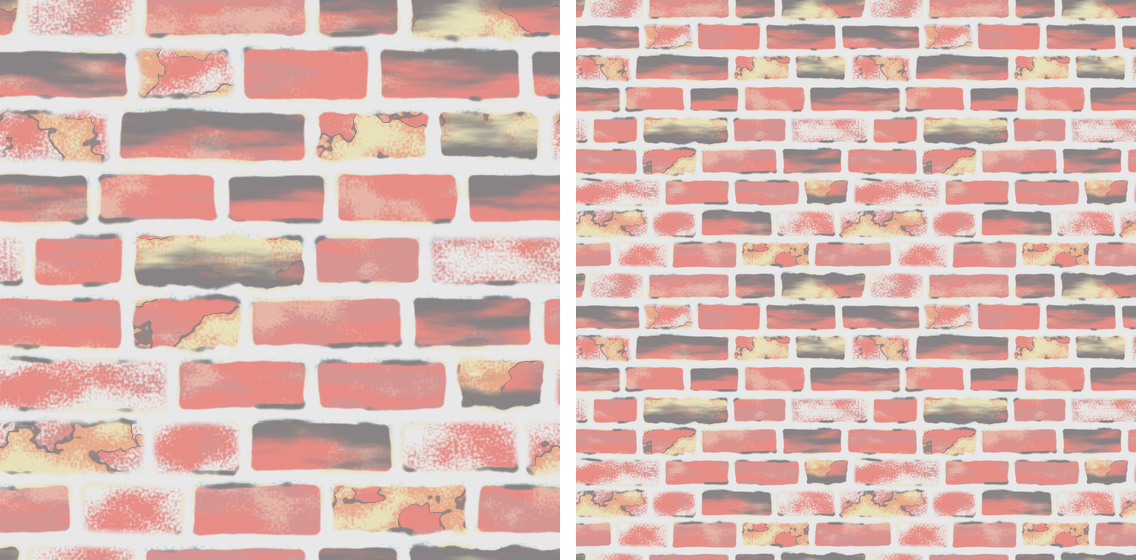
Left: one tile. Right: repeated 2 by 2.
Reproduce this texture procedurally as a Shadertoy shader.

```glsl
// Weathered brick wall: nine courses of four uneven bricks in wide pale mortar.
// Hashed joints give the bricks, a noisy rounded box their edges, and wrapped
// gradient noise the soot, bleaching, chipped faces, cracks and dark lips.

#define ROWS 9.0
#define COLS 4.0
#define ROW_SHIFT -0.3125
#define JOINT_JITTER 0.22
#define MORTAR vec2(0.025, 0.023)
#define CORNER 0.011
#define RAGGED 0.005
#define SOOT_SHARE 0.3
#define BLEACH_SHARE 0.36
#define WORN_SHARE 0.3
#define SEED 3.0

// Colours at full contrast; the final step lifts them to a faded range.
const vec3 RED = vec3(1.0, 0.13, 0.06);
const vec3 DUSTY = vec3(0.83, 0.21, 0.19);
const vec3 PINK = vec3(1.0, 0.58, 0.44);
const vec3 ORANGE = vec3(1.0, 0.4, 0.12);
const vec3 CREAM = vec3(1.0, 0.93, 0.56);
const vec3 SOOT = vec3(0.08, 0.03, 0.04);
const vec3 BLUE = vec3(0.5, 0.78, 0.95);
const vec3 LIME = vec3(1.0);

vec2 hash2(vec2 p) {
    vec3 h = fract((p.xyx + SEED) * vec3(0.1031, 0.1030, 0.0973));
    h += dot(h, h.yzx + 33.33);
    return fract((h.xx + h.yz) * h.zy);
}

float corner(vec2 cell, vec2 period, float seed, vec2 offset) {
    float angle = 6.2832 * hash2(mod(cell, period) + seed).x;
    return dot(vec2(cos(angle), sin(angle)), offset);
}

// Gradient noise that wraps once across the canvas; period is in whole cells.
float noise(vec2 uv, vec2 period, float seed) {
    vec2 p = uv * period, i = floor(p), f = p - i;
    vec2 s = f * f * f * (f * (f * 6.0 - 15.0) + 10.0);
    vec2 e = vec2(1.0, 0.0);
    float low = mix(corner(i, period, seed, f), corner(i + e, period, seed, f - e), s.x);
    float high = mix(corner(i + e.yx, period, seed, f - e.yx),
                     corner(i + 1.0, period, seed, f - 1.0), s.x);
    return 1.6 * mix(low, high, s.y);
}

float fbm(vec2 uv, vec2 period, float seed) {
    float sum = 0.0, amplitude = 0.75;
    for (int k = 0; k < 4; k++) {
        sum += amplitude * noise(uv, period, seed + 17.0 * float(k));
        period *= 2.0;
        amplitude *= 0.5;
    }
    return sum;
}

float joint(float col, float row) {
    return col + JOINT_JITTER * (2.0 * hash2(vec2(mod(col, COLS), row) + 71.0).x - 1.0);
}

// Returns the position from the brick's centre, with its id and half size.
vec2 findBrick(vec2 uv, out vec2 id, out vec2 halfSize) {
    float y = uv.y * ROWS + ROW_SHIFT;
    float row = mod(floor(y), ROWS);
    float x = uv.x * COLS - 0.5 * mod(row, 2.0) - 0.5 * hash2(vec2(row, 5.0)).x;
    float col = floor(x);
    if (x < joint(col, row)) col -= 1.0;
    else if (x > joint(col + 1.0, row)) col += 1.0;
    float left = joint(col, row), right = joint(col + 1.0, row);
    id = vec2(mod(col, COLS), row);
    halfSize = 0.5 * (vec2((right - left) / COLS, 1.0 / ROWS) - MORTAR);
    halfSize.y -= 0.005 * hash2(id + 23.0).x;
    return vec2((x - 0.5 * (left + right)) / COLS, (fract(y) - 0.5) / ROWS);
}

float roundBox(vec2 p, vec2 halfSize, float radius) {
    vec2 q = abs(p) - halfSize + radius;
    return length(max(q, 0.0)) + min(max(q.x, q.y), 0.0) - radius;
}

void mainImage(out vec4 fragColor, in vec2 fragCoord) {
    vec2 uv = fragCoord / iResolution.xy;
    float px = 1.0 / iResolution.y;
    uv += 0.004 * vec2(noise(uv, vec2(6.0, 9.0), 11.0), noise(uv, vec2(5.0, 4.0), 12.0));

    // Brick traits and outline
    vec2 id, halfSize;
    vec2 local = findBrick(uv, id, halfSize);
    vec2 q = local / halfSize;
    vec4 trait = vec4(hash2(id + 101.0), hash2(id + 157.0));
    float sooty = step(trait.x, SOOT_SHARE);
    float bleached = (1.0 - sooty) * step(trait.y, BLEACH_SHARE);
    float worn = step(trait.z, WORN_SHARE);
    float d = roundBox(local, halfSize, CORNER)
            + RAGGED * (0.6 + worn) * fbm(uv, vec2(16.0), 31.0);

    // Fired clay, with streaks and grain
    float grain = noise(uv, vec2(180.0), 41.0);
    float cloud = fbm(uv, vec2(7.0, 12.0), 43.0);
    float streak = fbm(uv, vec2(5.0, 22.0), 47.0);
    vec3 clay = mix(RED, DUSTY, smoothstep(-0.1, 0.5, streak + 0.7 * trait.w - 0.3));
    clay = mix(clay, PINK, 0.85 * smoothstep(0.1, 0.7, cloud + 0.25 * grain + 0.25 * bleached));
    float pale = cloud + 0.5 * grain + 0.35 * dot(q, q) - 0.2;
    clay = mix(clay, LIME, bleached * smoothstep(-0.4, 0.7, pale));

    // Chipped faces bounded by cracks
    float chip = fbm(uv, vec2(9.0, 10.0), 53.0) + 0.08;
    vec3 flake = mix(ORANGE, CREAM, smoothstep(-0.1, 0.6, chip + 0.3 * grain + 0.4 * cloud));
    clay = mix(clay, flake, worn * smoothstep(-0.02, 0.02, chip));
    float crackWidth = 0.05 * smoothstep(-0.5, 0.5, streak);
    float crack = 1.0 - smoothstep(crackWidth, crackWidth + 0.035, abs(chip));
    clay = mix(clay, SOOT, worn * 0.85 * crack);

    // Soot gathers towards the top or the foot of the brick
    float side = trait.w < 0.6 ? 1.0 : -1.0;
    clay = mix(clay, SOOT, sooty * smoothstep(-0.4, 0.55, 0.55 * side * q.y + 0.8 * streak + 0.12));

    // Mortar, tinted cream and blue close to the bricks
    float stain = fbm(uv, vec2(8.0, 9.0), 61.0);
    float near = 1.0 - smoothstep(0.0, 0.011, d);
    vec3 color = mix(LIME, CREAM, 0.8 * near * smoothstep(-0.1, 0.4, cloud));
    color = mix(color, BLUE, near * smoothstep(0.3, 0.8, q.y)
                                  * smoothstep(0.1, 0.5, stain + 0.5 * grain));

    // Brick over mortar, then dark lips along its long edges
    float soft = max(px, mix(0.0022, 0.008, bleached));
    color = mix(color, clay, 1.0 - smoothstep(-soft, soft, d));
    float lip = smoothstep(0.1, 0.5, stain) * smoothstep(0.6, 0.95, abs(q.y));
    float lipWidth = 0.006 * lip;
    float line = 1.0 - smoothstep(0.3 * lipWidth, lipWidth + px, abs(d));
    color = mix(color, SOOT, lip * line);

    fragColor = vec4(0.5 + 0.41 * clamp(color, 0.0, 1.0), 1.0);
}
```
